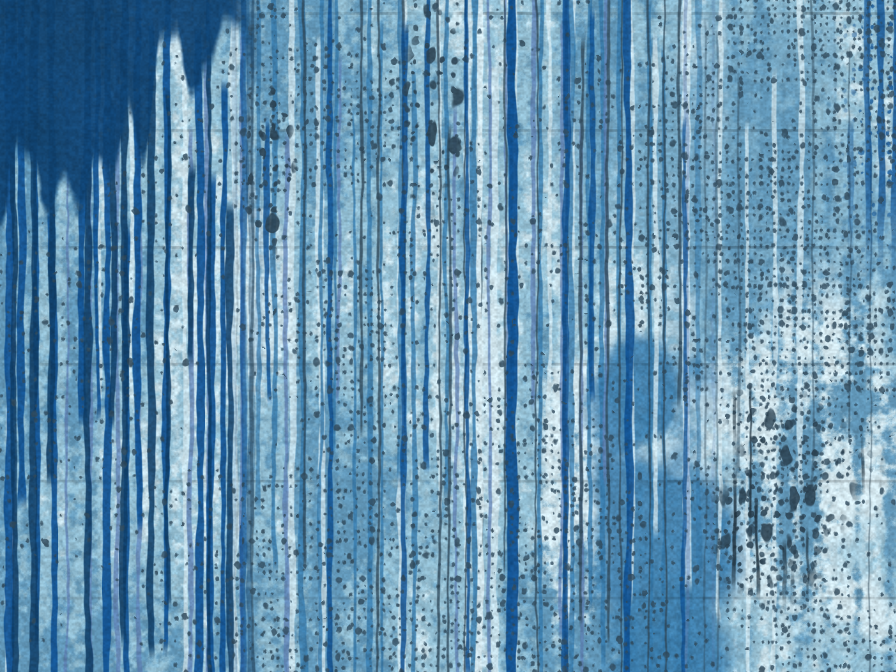
Give the GLSL for this texture, as a Shadertoy shader.

```glsl
// Dripping paint on a rough wall: a mottled pale blue ground, a navy wash
// that runs down in streaks, layered thin drips and dark spatter.
// Drips are jittered columns, spatter is jittered cells, washes are noise.

const vec3 NAVY  = vec3(0.06, 0.24, 0.40);
const vec3 COBALT = vec3(0.06, 0.31, 0.56);
const vec3 BLUE  = vec3(0.20, 0.46, 0.65);
const vec3 STEEL = vec3(0.38, 0.59, 0.72);
const vec3 SKY   = vec3(0.57, 0.74, 0.82);
const vec3 PALE  = vec3(0.82, 0.90, 0.93);
const vec3 SLATE = vec3(0.19, 0.29, 0.36);
const vec3 VIOLET = vec3(0.36, 0.49, 0.69);
const float SOFT = 0.0014;

float hash(vec2 p) {
    return fract(sin(dot(p, vec2(127.1, 311.7))) * 43758.5);
}

float noise(vec2 p) {
    vec2 i = floor(p), f = fract(p);
    f = f * f * (3.0 - 2.0 * f);
    return mix(mix(hash(i), hash(i + vec2(1, 0)), f.x),
               mix(hash(i + vec2(0, 1)), hash(i + vec2(1, 1)), f.x), f.y);
}

float fbm(vec2 p) {
    float sum = 0.0, gain = 0.53;
    for (int i = 0; i < 4; i++) {
        sum += gain * noise(p);
        p = p * 2.03 + 17.3;
        gain *= 0.5;
    }
    return sum;
}

// Soft elliptical area with a ragged border
float cloud(vec2 p, vec2 centre, vec2 size) {
    float d = length((p - centre) / size) + 1.1 * (fbm(p * 9.0 + centre) - 0.5);
    return 1.0 - smoothstep(0.65, 1.1, d);
}

// One wavering vertical line of paint
float streak(vec2 p, float x, float width, float seed) {
    float wobble = 0.005 * (noise(vec2(p.y * 8.0, seed)) - 0.5)
                 + 0.002 * (noise(vec2(p.y * 40.0, seed + 5.0)) - 0.5);
    float w = width * (0.65 + 0.6 * noise(vec2(p.y * 16.0, seed + 9.0)));
    return 1.0 - smoothstep(w - SOFT, w + SOFT, abs(p.x - x - wobble));
}

// A row of drips; share is the part of columns in use, top the highest start
float drips(vec2 p, float count, float width, float share, float top, float seed) {
    float cell = floor(p.x * count);
    vec2 id = vec2(cell, seed);
    float x = (cell + mix(0.28, 0.72, hash(id))) / count;
    float w = width * mix(0.45, 1.0, hash(id + 3.1));
    float start = top - 0.45 * pow(hash(id + 5.7), 2.0);
    float end = mix(-0.6, 0.45, hash(id + 8.3));
    float span = smoothstep(end, end + 0.03, p.y)
               * (1.0 - smoothstep(start - 0.03, start, p.y));
    return streak(p, x, w, cell * 7.0 + seed) * span * step(hash(id + 11.9), share);
}

// Scattered uneven dots; share is the part of cells in use
float spatter(vec2 p, float count, float share, float seed) {
    vec2 q = p * count * vec2(1.0, 0.85);
    q += 0.5 * vec2(noise(p * 23.0 + seed), noise(p * 23.0 + seed + 40.0));
    vec2 cell = floor(q), id = cell + seed;
    vec2 centre = mix(vec2(0.33), vec2(0.67), vec2(hash(id), hash(id + 4.3)));
    float radius = mix(0.10, 0.30, hash(id + 7.9));
    float d = length(q - cell - centre) + 0.16 * (noise(q * 5.0) - 0.5);
    float soft = SOFT * count;
    return (1.0 - smoothstep(radius - soft, radius + soft, d)) * step(hash(id + 13.7), share);
}

// Mottled ground with pale patches and blue washes
vec3 ground(vec2 p) {
    float tone = fbm(p * vec2(6.0, 3.5)) + 0.35 * (noise(vec2(p.x * 65.0, p.y * 4.0)) - 0.5);
    tone += 0.50 * (fbm(p * 85.0) - 0.5);
    vec3 col = mix(STEEL, SKY, smoothstep(0.28, 0.52, tone));
    col = mix(col, PALE, 0.85 * smoothstep(0.56, 0.80, tone));
    col = mix(col, STEEL, 0.6 * cloud(p, vec2(1.08, 0.74), vec2(0.24, 0.28)));
    float white = max(cloud(p, vec2(1.20, 0.30), vec2(0.17, 0.30)),
                      cloud(p, vec2(0.86, 0.28), vec2(0.07, 0.24)));
    col = mix(col, PALE, white * smoothstep(0.25, 0.55, tone));
    float wash = max(cloud(p, vec2(1.00, 0.16), vec2(0.11, 0.27)),
                     cloud(p, vec2(0.94, 0.42), vec2(0.07, 0.11)));
    return mix(col, BLUE, 0.85 * wash);
}

void mainImage(out vec4 fragColor, in vec2 fragCoord) {
    vec2 p = fragCoord / iResolution.y;
    vec3 col = ground(p);
    float left = 1.0 - smoothstep(0.34, 0.40, p.x);
    float middle = smoothstep(0.33, 0.40, p.x) * (1.0 - smoothstep(1.0, 1.10, p.x));
    float right = smoothstep(0.95, 1.12, p.x);

    // Faint joints between wall panels
    float joint = abs(fract((p.y - 0.11) / 0.174 + 0.5) - 0.5) * 0.174;
    col *= 1.0 - 0.22 * (1.0 - smoothstep(0.001, 0.003, joint)) * noise(p * vec2(14.0, 3.0));

    // Thin drips over the whole wall
    col = mix(col, PALE, 0.75 * drips(p, 24.0, 0.006, 0.45, 1.2, 2.0));
    col = mix(col, BLUE, 0.80 * middle * drips(p, 43.0, 0.0048, 0.75, 1.25, 11.0));
    col = mix(col, VIOLET, 0.75 * (1.0 - right) * drips(p, 27.0, 0.004, 0.5, 1.2, 23.0));
    col = mix(col, SLATE, 0.80 * middle * drips(p, 47.0, 0.0027, 0.62, 1.25, 31.0));
    col = mix(col, COBALT, 0.85 * middle * drips(p, 21.0, 0.0048, 0.5, 1.2, 47.0));
    col = mix(col, SLATE, 0.50 * right * drips(p, 36.0, 0.0022, 0.4, 1.2, 53.0));

    // Navy wash and the dense drips that leave it
    float edge = mix(0.73, 0.92, smoothstep(0.14, 0.30, p.x))
               + 0.17 * (noise(vec2(p.x * 42.0, 3.0)) - 0.5) + 0.05 * (fbm(p * 20.0) - 0.5);
    float navyWash = left * smoothstep(edge - 0.015, edge + 0.025, p.y);
    col = mix(col, COBALT, 0.92 * left * drips(p, 46.0, 0.0068, 0.85, 1.1, 61.0));
    col = mix(col, NAVY, 0.88 * left * drips(p, 34.0, 0.0062, 0.72, 1.1, 71.0));
    col = mix(col, mix(NAVY, COBALT, 0.45 * fbm(p * 14.0)), 0.95 * navyWash);

    // Bold single runs and the cobalt right border
    col = mix(col, COBALT, 0.95 * streak(p, 0.762, 0.0075, 1.0));
    col = mix(col, COBALT, 0.90 * streak(p, 0.935, 0.0055, 2.0));
    col = mix(col, PALE, 0.95 * streak(p, 0.714, 0.0042, 3.0));
    float border = smoothstep(1.22, 1.31, p.x) * smoothstep(0.55, 0.75, p.y);
    col = mix(col, COBALT, 0.8 * border * max(drips(p, 40.0, 0.007, 0.8, 1.2, 83.0),
                                            spatter(p, 75.0, 0.6, 19.0)));

    // Fine spatter everywhere, heavy splashes in three clusters
    float density = (0.16 + 0.22 * middle + 0.38 * right) * smoothstep(0.2, 0.65, fbm(p * 6.0 + 8.0));
    float dots = max(spatter(p, 62.0, density, 5.0), spatter(p + 0.37, 100.0, density * 1.3, 29.0));
    col = mix(col, SLATE, 0.82 * dots * (1.0 - 0.8 * navyWash));
    float low = cloud(p, vec2(1.17, 0.25), vec2(0.13, 0.17));
    float cluster = max(low, max(cloud(p, vec2(0.64, 0.83), vec2(0.06, 0.19)),
                                 cloud(p, vec2(0.40, 0.76), vec2(0.04, 0.12))));
    float splash = max(spatter(p * vec2(1.0, 0.65), 30.0, 0.55, 37.0), spatter(p, 52.0, 0.6, 43.0));
    col = mix(col, SLATE * 0.9, 0.9 * cluster * splash);
    col = mix(col, SLATE * 0.7, 0.85 * low * drips(p, 58.0, 0.003, 0.7, 0.5, 97.0));

    // Rough plaster grain
    float grain = noise(p * 210.0) + 0.6 * noise(p * 380.0 + 9.0) - 0.8;
    col *= 1.0 + 0.17 * grain;
    fragColor = vec4(clamp(col, 0.0, 1.0), 1.0);
}
```
